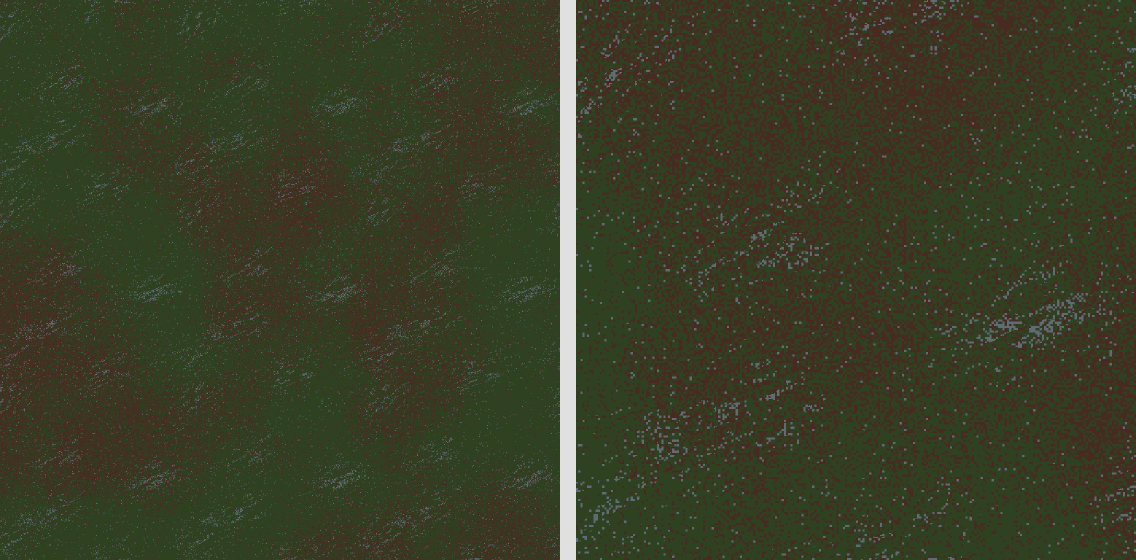
Left: the whole. Right: its middle third, enlarged.
Give the GLSL for this texture, as a WebGL 1 fragment shader.

```glsl
precision highp float;
uniform vec2 u_resolution;

#define GRAINS 768.0
#define TILES 3.0
#define PATCH_SCALE 4.0
#define RUST_SPARSE 0.04
#define RUST_DENSE 0.62
#define DUST_BASE 0.012
#define TUFT_DENSITY 0.42
#define TUFT_SIZE vec2(0.085, 0.055)
#define MOSS vec3(0.18, 0.255, 0.13)
#define RUST vec3(0.28, 0.17, 0.13)
#define DUST vec3(0.38, 0.42, 0.45)

float hash(vec2 p) {
  vec3 q = fract(p.xyx * 0.1031);
  q += dot(q, q.yzx + 33.33);
  return fract((q.x + q.y) * q.z);
}

float valueNoise(vec2 p) {
  vec2 cell = floor(p);
  vec2 f = fract(p);
  f = f * f * (3.0 - 2.0 * f);
  float low = mix(hash(cell), hash(cell + vec2(1.0, 0.0)), f.x);
  float high = mix(hash(cell + vec2(0.0, 1.0)), hash(cell + 1.0), f.x);
  return mix(low, high, f.y);
}

float fbm(vec2 p) {
  float sum = 0.0;
  float amplitude = 0.516;
  for (int i = 0; i < 5; i++) {
    sum += amplitude * valueNoise(p);
    p = mat2(1.6, 1.2, -1.2, 1.6) * p + 17.3;
    amplitude *= 0.5;
  }
  return sum;
}

// Cloudy patches where rust grains gather
float rustDensity(vec2 uv) {
  float patches = fbm(uv * PATCH_SCALE + 41.0);
  return RUST_SPARSE + RUST_DENSE * smoothstep(0.40, 0.80, patches);
}

// Streaky tufts of pale dust, repeated on every tile
float tuftDensity(vec2 uv) {
  float density = 0.0;
  for (int i = 0; i < 6; i++) {
    float id = float(i);
    vec2 center = fract(id * vec2(0.7549, 0.5698) + vec2(0.31, 0.29));
    vec2 offset = fract(uv * TILES - center + 0.5) - 0.5;
    float angle = mix(-0.6, 1.1, hash(vec2(id, 7.0)));
    float c = cos(angle);
    float s = sin(angle);
    vec2 along = mat2(c, -s, s, c) * offset;
    vec2 scaled = along / TUFT_SIZE;
    float streak = valueNoise(along * vec2(22.0, 85.0) + id * 19.0 + 60.0);
    density += exp(-0.5 * dot(scaled, scaled)) * smoothstep(0.42, 0.85, streak);
  }
  return TUFT_DENSITY * density;
}

void main() {
  vec2 uv = gl_FragCoord.xy / u_resolution.y;
  float rust = rustDensity(uv);
  float haze = 0.4 + 1.2 * valueNoise(uv * 24.0 + 90.0);
  float dust = DUST_BASE * haze + tuftDensity(uv);

  // Average four samples of the fine grain to smooth its edges
  vec3 color = vec3(0.0);
  for (int y = 0; y < 2; y++) {
    for (int x = 0; x < 2; x++) {
      vec2 shift = (vec2(float(x), float(y)) - 0.5) * 0.5;
      vec2 grain = floor((gl_FragCoord.xy + shift) / u_resolution.y * GRAINS);
      vec3 speck = mix(MOSS, RUST, step(hash(grain), rust));
      color += 0.25 * mix(speck, DUST, step(hash(grain + 813.0), dust));
    }
  }
  gl_FragColor = vec4(color, 1.0);
}
```
